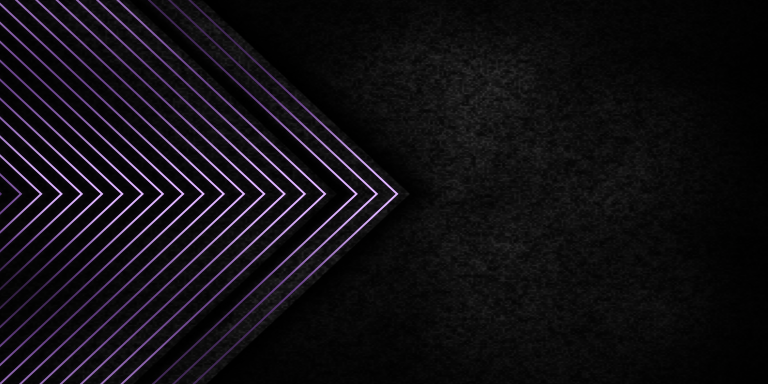
Give the GLSL for this background, as a Shadertoy shader.

```glsl
// Stacked dark chevron panels with thin violet outlines, pointing right over
// a grainy black leather wall. A skewed coordinate turns every chevron into a
// plain threshold; value noise supplies the wear and the grain.

const float SLOPE = 1.07;      // horizontal run per unit of height
const float TIP_Y = 0.495;     // height of all the chevron tips
const float SPACING = 0.0528;  // distance between neighbouring tips
const float INNER_EDGE = 0.877;
const float OUTER_EDGE = 1.067;

float hash(vec2 p) {
    vec3 q = fract(p.xyx * vec3(0.1031, 0.1030, 0.0973));
    q += dot(q, q.yzx + 33.33);
    return fract((q.x + q.y) * q.z);
}

float noise(vec2 p) {
    vec2 cell = floor(p), f = fract(p);
    f = f * f * (3.0 - 2.0 * f);
    return mix(mix(hash(cell), hash(cell + vec2(1, 0)), f.x),
               mix(hash(cell + vec2(0, 1)), hash(cell + 1.0), f.x), f.y);
}

float fbm(vec2 p) {
    float sum = 0.0, gain = 0.5;
    for (int i = 0; i < 5; i++) {
        sum += gain * noise(p);
        p = mat2(1.6, 1.2, -1.2, 1.6) * p + 7.3;
        gain *= 0.5;
    }
    return sum;
}

// Soft elliptical pool of light
float pool(vec2 p, vec2 centre, vec2 size) {
    vec2 d = (p - centre) / size;
    return exp(-dot(d, d));
}

// Fine leather grain, averaging about one
float leather(vec2 p) {
    float fine = noise(p * vec2(170.0, 230.0));
    float coarse = noise(p * vec2(65.0, 100.0) + 31.0);
    return 0.25 + 1.1 * fine * fine + 0.75 * coarse;
}

void mainImage(out vec4 fragColor, in vec2 fragCoord) {
    vec2 p = fragCoord / iResolution.y;
    float rise = abs(p.y - TIP_Y);
    float u = p.x + SLOPE * rise;
    float skew = length(vec2(1.0, SLOPE));
    float pixel = 1.0 / iResolution.y;
    float aa = pixel * skew;
    float grain = leather(p);
    float wear = fbm(p * vec2(4.0, 6.0));

    // Wall: worn patches of light fading toward the right and the corners
    float light = 0.014
        + 0.070 * pool(p, vec2(1.22, 0.73), vec2(0.30, 0.20))
        + 0.045 * pool(p, vec2(1.25, 0.33), vec2(0.45, 0.28))
        + 0.028 * pool(p, vec2(1.55, 0.60), vec2(0.38, 0.48));
    float wall = light * grain * (0.3 + 1.4 * wear);
    wall *= 1.0 - 0.6 * smoothstep(1.65, 2.0, p.x);
    wall *= mix(0.06, 1.0, smoothstep(0.0, 0.13, u - OUTER_EDGE));

    // Outer panel, shaded beside the inner one
    float outerPanel = 0.066 * grain * (0.5 + wear);
    outerPanel *= mix(0.04, 1.0, smoothstep(0.015, 0.09, u - INNER_EDGE));

    // Inner panel, darkest around the left centre
    float innerPanel = mix(0.014, 0.046, smoothstep(0.35, 0.87, u));
    innerPanel *= grain * (0.5 + wear);

    float inInner = 1.0 - smoothstep(-aa, aa, u - INNER_EDGE);
    float inOuter = 1.0 - smoothstep(-aa, aa, u - OUTER_EDGE);
    float surface = mix(mix(wall, outerPanel, inOuter), innerPanel, inInner);
    vec3 color = surface * vec3(1.0, 0.99, 1.0);

    // Repeated outlines; each panel has its own starting offset
    float onInner = 1.0 - step(INNER_EDGE, u);
    float lastTip = mix(1.034, 0.8465, onInner);
    float offset = (u - lastTip) / SPACING;
    float dist = abs(offset - round(offset)) * SPACING / skew;
    float inRange = step(u, lastTip + 0.02)
                  * max(onInner, step(0.905, u));
    float line = 1.0 - smoothstep(0.0022 - 0.5 * pixel, 0.0022 + 0.7 * pixel, dist);
    float halo = exp(-dist / 0.0035);

    // Sheen: bright near the tips, dim on the far arms and lower left
    float sheen = 0.58 + 0.48 * exp(-pow(rise / 0.20, 2.0));
    sheen += 0.22 * onInner * smoothstep(0.25, 0.5, rise);
    sheen -= 0.38 * pool(p, vec2(0.0, 0.28), vec2(0.22, 0.15));
    sheen -= 0.18 * (1.0 - onInner) * smoothstep(0.15, 0.42, rise);
    sheen *= mix(0.55, 1.0, smoothstep(0.0, 0.13, p.x + rise));
    vec3 violet = mix(vec3(0.62, 0.38, 0.82), vec3(0.84, 0.68, 0.97),
                      smoothstep(0.55, 1.05, sheen));
    color = mix(color, violet * sheen, line * inRange);
    color += vec3(0.10, 0.055, 0.14) * halo * sheen * inRange * (1.0 - line);

    fragColor = vec4(clamp(color, 0.0, 1.0), 1.0);
}
```
